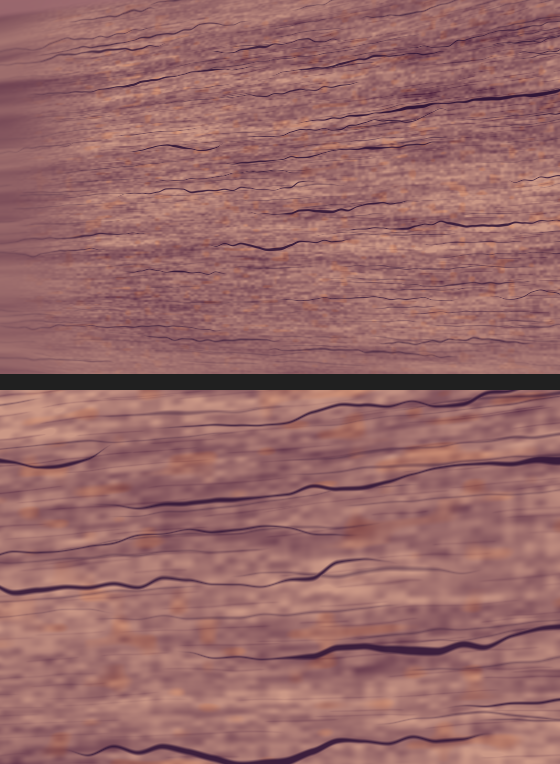
Top: the whole. Bottom: its middle third, enlarged.
Write a Shadertoy shader that draws this texture.

```glsl
// Weathered wood: fanned, slightly wavy fibres with torn dark cracks and
// a soft, hazy border. Layered stretched noise gives the fibres; tapered
// line segments scattered in jittered cells give the cracks.

#define MID_COLOR vec3(0.595, 0.408, 0.412)
#define TONE_STEP vec3(0.150, 0.140, 0.085)
#define CRACK_COLOR vec3(0.19, 0.085, 0.215)
#define HAZE_COLOR vec3(0.62, 0.42, 0.44)
#define FAN 0.23
#define FAN_LEVEL 0.2
#define FIBRE_CONTRAST 0.75
#define SPECKLE_CONTRAST 0.75
#define CRACK_WIDTH 0.0034
#define CRACK_AMOUNT 0.5

float hash(vec2 p) {
    vec3 h = fract(vec3(p.xyx) * 0.1031);
    h += dot(h, h.yzx + 33.33);
    return fract((h.x + h.y) * h.z);
}

// Value noise from -1 to 1
float noise(vec2 p) {
    vec2 cell = floor(p), f = fract(p);
    f = f * f * (3.0 - 2.0 * f);
    float low = mix(hash(cell), hash(cell + vec2(1, 0)), f.x);
    float high = mix(hash(cell + vec2(0, 1)), hash(cell + vec2(1, 1)), f.x);
    return 2.0 * mix(low, high, f.y) - 1.0;
}

// Straightens the fan: y is constant along each fibre
vec2 grainSpace(vec2 p) {
    float y = (p.y - FAN_LEVEL) * exp(-FAN * (p.x - 0.75)) + FAN_LEVEL;
    vec2 q = vec2(p.x, y);
    q.y += 0.008 * noise(q * vec2(3.5, 9.0)) + 0.0025 * noise(q * vec2(14.0, 30.0));
    return q;
}

// Coverage of one jagged crack that tapers to both ends
float crack(vec2 q, vec2 centre, float halfLength, float width, float wobble, float soft) {
    float along = (q.x - centre.x) / halfLength;
    float taper = max(1.0 - along * along, 0.0);
    float seed = 57.0 * centre.y + 13.0 * centre.x;
    float jag = noise(vec2(q.x * 45.0, seed));
    float path = wobble * (noise(vec2(q.x * 11.0, seed + 9.0)) + 0.4 * jag);
    float swell = 0.6 + 0.5 * noise(vec2(q.x * 23.0, seed + 4.0));
    float d = abs(q.y - centre.y - path) - width * taper * swell;
    return (1.0 - smoothstep(-soft, soft, d)) * smoothstep(0.0, 0.3, taper);
}

// Cracks scattered over jittered cells
float crackLayer(vec2 q, vec2 size, float width, float amount, float soft) {
    vec2 home = floor(q / size);
    float cover = 0.0;
    for (int j = -1; j <= 1; j++)
    for (int i = -1; i <= 1; i++) {
        vec2 id = home + vec2(i, j);
        if (hash(id + 71.3) > amount) continue;
        vec2 centre = (id + vec2(hash(id + 3.7), hash(id + 19.1))) * size;
        float halfLength = size.x * mix(0.3, 0.95, hash(id + 41.9));
        float thickness = width * mix(0.4, 1.2, hash(id + 88.2));
        cover = max(cover, crack(q, centre, halfLength, thickness, 0.13 * size.y, soft));
    }
    return cover;
}

// Height of the fine fibres
float fibres(vec2 q) {
    return 0.55 * noise(q * vec2(9.0, 95.0)) + 0.6 * noise(q * vec2(28.0, 150.0) + 37.0);
}

void mainImage(out vec4 fragColor, in vec2 fragCoord) {
    vec2 p = fragCoord / iResolution.y;
    vec2 q = grainSpace(p);
    float pixel = 1.0 / iResolution.y;

    // Focus falls off to the left, the top and the bottom
    float sideFocus = smoothstep(-0.02, 0.36, p.x);
    float topFocus = 1.0 - 0.65 * smoothstep(0.78, 1.05, p.y - 0.06 * p.x);
    float focus = sideFocus * topFocus * smoothstep(-0.12, 0.24, p.y);
    float soft = mix(0.009, max(0.0016, 0.7 * pixel), sqrt(focus));

    // Broad bands and streaks
    float contrast = mix(0.55, 1.0, topFocus * smoothstep(-0.1, 0.25, p.y));
    float tone = 0.3 * noise(q * vec2(2.2, 7.0) + 5.0);
    tone += 0.5 * noise(q * vec2(2.6, 30.0) + 11.0);
    tone += 0.3 * noise(q * vec2(6.0, 55.0) + 23.0);
    tone *= contrast;

    // Fibre relief lit from above, with pores across it
    float height = fibres(q);
    float relief = height - fibres(q + vec2(0.001, 0.004));
    float speckle = noise(q * vec2(105.0, 165.0)) + 0.5 * noise(q * vec2(55.0, 110.0) + 8.0);
    float fine = FIBRE_CONTRAST * (0.7 * height + 0.35 * relief);
    tone += focus * (fine + 0.6 * SPECKLE_CONTRAST * speckle) + 0.2;

    // Light across the board
    tone += 0.25 * exp(-7.0 * (p.y - 0.55) * (p.y - 0.55)) - 0.15;
    tone -= 0.5 * (1.0 - smoothstep(0.0, 0.3, p.x));

    // Cracks from hairlines to the long split
    float worn = smoothstep(-0.6, 0.5, noise(q * vec2(2.5, 6.0) + 61.0));
    float hair = crackLayer(q, vec2(0.075, 0.014), 0.0011, CRACK_AMOUNT, soft);
    float small = crackLayer(q + 4.0, vec2(0.2, 0.034), 0.55 * CRACK_WIDTH, CRACK_AMOUNT, soft);
    float large = crackLayer(q + 9.0, vec2(0.36, 0.085), CRACK_WIDTH, CRACK_AMOUNT, soft);
    float split = crack(q, vec2(1.23, 0.673), 0.46, 0.0058, 0.006, soft);
    tone -= focus * hair * mix(0.3, 1.0, worn);
    float dark = max(0.65 * small * mix(0.35, 1.0, worn), 0.9 * large);
    dark = max(dark * mix(0.3, 1.0, focus), split);

    // Colour with warm rusty flecks
    vec3 color = MID_COLOR + TONE_STEP * clamp(tone, -2.3, 1.35);
    float rust = smoothstep(0.35, 0.9, noise(q * vec2(38.0, 75.0) + 90.0));
    color += focus * rust * vec3(0.045, 0.0, -0.045);
    color = mix(color, CRACK_COLOR, dark);

    // Hazy corner beyond the edge of the board
    float edge = p.y - 0.955 - 0.13 * p.x;
    color = mix(color, HAZE_COLOR, 0.85 * smoothstep(-0.012, 0.012, edge));
    fragColor = vec4(clamp(color, 0.0, 1.0), 1.0);
}
```
